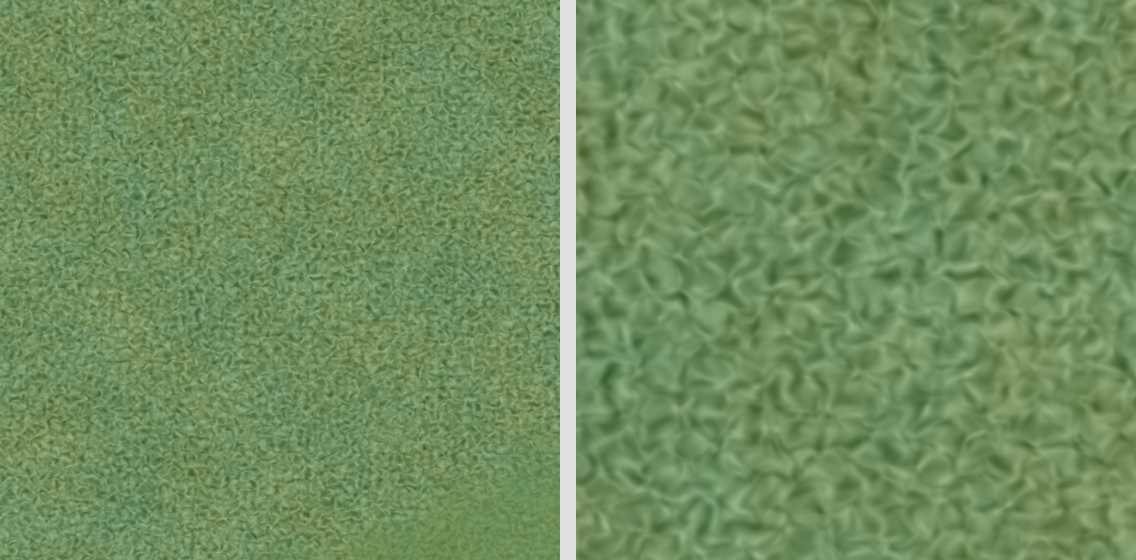
Left, the full canvas; right, a detail of the centre.
This texture is drawn by a three.js fragment shader. Its source:

```glsl
varying vec2 vUv;

vec2 randomDirection(vec2 cell) {
  vec3 q = fract(vec3(cell.xyx) * vec3(0.1031, 0.1030, 0.0973));
  q += dot(q, q.yzx + 33.33);
  float angle = 6.28318 * fract((q.x + q.y) * q.z);
  return vec2(cos(angle), sin(angle));
}

// Gradient noise, centred on zero
float noise(vec2 p) {
  vec2 cell = floor(p);
  vec2 f = p - cell;
  vec2 w = f * f * f * (f * (f * 6.0 - 15.0) + 10.0);
  vec2 e = vec2(1.0, 0.0);
  float a = dot(randomDirection(cell), f);
  float b = dot(randomDirection(cell + e.xy), f - e.xy);
  float c = dot(randomDirection(cell + e.yx), f - e.yx);
  float d = dot(randomDirection(cell + e.xx), f - e.xx);
  return mix(mix(a, b, w.x), mix(c, d, w.x), w.y);
}

// Soft clumps overlaid with curled, bright blades
float turfGrain(vec2 uv) {
  vec2 p = uv * vec2(1.0, 1.12);
  vec2 curl = vec2(noise(p * 60.0 + 11.0), noise(p * 60.0 + 47.0));
  p += curl * 0.007;
  float clumps = noise(p * 92.0 + 5.0);
  float across = noise(p * 72.0 + 130.0);
  float blades = 0.22 - sqrt(across * across + 0.003);
  float fine = noise(p * 150.0 + 260.0);
  return 0.75 * clumps + 1.15 * blades + 0.42 * fine;
}

// Broad uneven patches
float patches(vec2 uv) {
  float sum = 0.0;
  float weight = 0.5;
  vec2 p = mat2(0.94, -0.34, 0.34, 0.94) * uv * vec2(5.0, 7.0);
  for (int i = 0; i < 4; i++) {
    sum += weight * noise(p + 20.0);
    p = p * 2.1 + 7.3;
    weight *= 0.75;
  }
  return sum;
}

void main() {
  // Close-cropped, smoother turf in the lower right corner
  float edge = vUv.x * 0.45 - vUv.y - 0.22 + 0.05 * noise(vUv * 9.0);
  float cropped = smoothstep(-0.05, 0.09, edge);

  float shade = turfGrain(vUv) * mix(0.215, 0.1, cropped);
  shade += patches(vUv) * mix(0.055, 0.025, cropped);

  vec3 grass = vec3(0.43, 0.547, 0.36);
  vec3 color = grass + shade * vec3(1.0, 0.98, 1.0);

  // Drift between yellowish and bluish green
  float tint = noise(vUv * 7.0 + 80.0) + 0.7 * noise(vUv * 23.0 + 150.0);
  color += tint * vec3(0.032, 0.0, -0.032);
  color += cropped * vec3(-0.01, 0.0, -0.03);

  gl_FragColor = vec4(clamp(color, 0.0, 1.0), 1.0);
}
```
